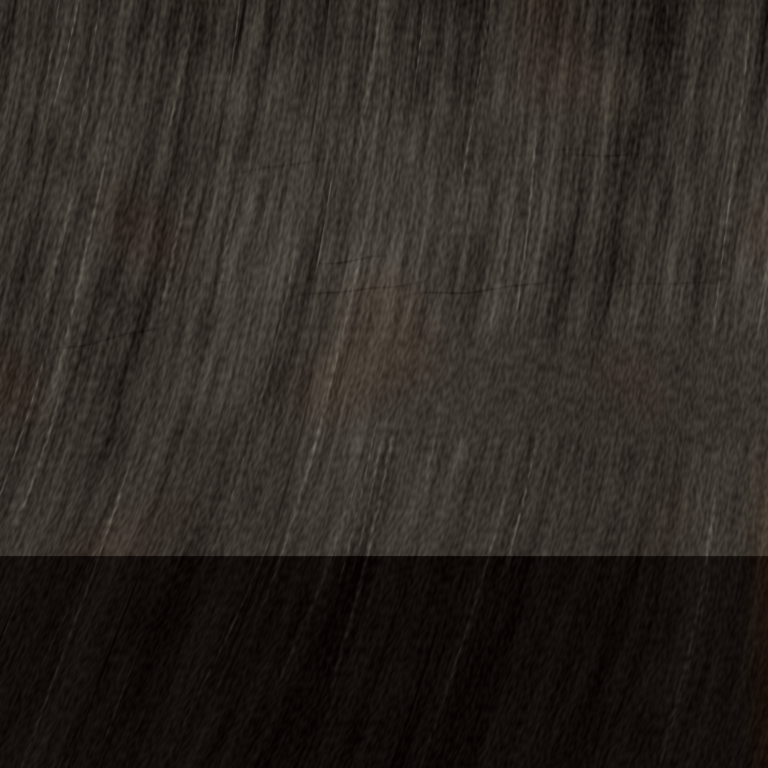
Reproduce this texture procedurally as a three.js fragment shader.

```glsl
// Brushed dark fibres that sweep down to the left, cut by a hard shadow line.
// Gradient noise is stretched along a curved flow coordinate; loops add
// single glossy strands and faint creases, and a worn patch blurs the fibres.
varying vec2 vUv;

const vec3 SHADOW_COLOR = vec3(0.07, 0.05, 0.04);
const vec3 LIGHT_COLOR = vec3(0.31, 0.29, 0.26);
const vec3 WARM_SHIFT = vec3(0.026, 0.004, -0.008);
const float SHADOW_LINE = 0.276;     // height of the hard edge
const float LIT_TONE = 0.61;         // mean tone above the edge
const float SHADED_TONE = 0.02;      // mean tone below it
const float SHADED_CONTRAST = 0.55;
const float LEAN = 0.44;             // sideways slope at the bottom
const float STRAIGHTEN = 0.14;       // loss of slope towards the top
const vec2 BAND_FREQ = vec2(10.0, 1.1);
const vec2 LOCK_FREQ = vec2(42.0, 2.4);
const vec2 FIBRE_FREQ = vec2(165.0, 13.0);
const vec2 GRAIN_FREQ = vec2(225.0, 95.0);
const int STRAND_COUNT = 44;
const int CREASE_COUNT = 12;

vec2 hash2(vec2 p) {
  vec3 q = fract(p.xyx * vec3(0.1031, 0.1030, 0.0973));
  q += dot(q, q.yzx + 33.33);
  return fract((q.xx + q.yz) * q.zy);
}

vec2 gradientAt(vec2 cell) {
  float angle = 6.2832 * hash2(cell).x;
  return vec2(cos(angle), sin(angle));
}

float gradientNoise(vec2 p) {
  vec2 i = floor(p);
  vec2 f = p - i;
  vec2 w = f * f * f * (f * (f * 6.0 - 15.0) + 10.0);
  vec2 e = vec2(1.0, 0.0);
  float low = mix(dot(gradientAt(i), f), dot(gradientAt(i + e), f - e), w.x);
  float high = mix(dot(gradientAt(i + e.yx), f - e.yx),
                   dot(gradientAt(i + 1.0), f - 1.0), w.x);
  return mix(low, high, w.y);
}

// Across-fibre coordinate in x, height in y
vec2 flowSpace(vec2 p) {
  float sweep = LEAN * p.y - STRAIGHTEN * p.y * p.y;
  float bend = 0.022 * gradientNoise(p * vec2(2.5, 1.8) + 7.0);
  return vec2(p.x - sweep * (1.12 - 0.45 * p.x) + bend, p.y);
}

// Thin tapered strands, mostly glossy, some dark
float strands(vec2 flow) {
  float sum = 0.0;
  for (int i = 0; i < STRAND_COUNT; i++) {
    float id = float(i);
    vec2 place = hash2(vec2(id, 3.7));
    vec2 shape = hash2(vec2(id, 19.1));
    vec2 look = hash2(vec2(id, 41.3));
    float along = flow.y - place.y;
    float across = flow.x - mix(-0.3, 0.95, place.x) - along * 0.12 * (shape.x - 0.5);
    float width = mix(0.0013, 0.0036, look.x * look.x);
    float reach = mix(0.10, 0.36, shape.y);
    float taper = 1.0 - smoothstep(0.4 * reach, reach, abs(along));
    float strength = look.y < 0.25 ? -0.30 : mix(0.12, 0.46, look.y);
    sum += strength * taper * exp(-across * across / (width * width));
  }
  return sum;
}

// Short dark lines that run nearly level over the lit part
float creases(vec2 p) {
  float sum = 0.0;
  float wobble = 0.008 * gradientNoise(p * 14.0);
  for (int i = 0; i < CREASE_COUNT; i++) {
    vec2 place = hash2(vec2(float(i), 67.9));
    vec2 shape = hash2(vec2(float(i), 83.3));
    vec2 d = p - vec2(place.x, mix(0.52, 0.92, place.y));
    float slope = mix(0.25, -0.02, place.x);
    float reach = mix(0.04, 0.13, shape.x);
    float line = (d.y - slope * d.x + wobble) / 0.0018;
    sum += shape.y * exp(-line * line) * (1.0 - smoothstep(0.3 * reach, reach, abs(d.x)));
  }
  return sum;
}

// Worn area on the right with ragged borders
float wornPatch(vec2 p) {
  vec2 q = p + 0.025 * vec2(gradientNoise(p * 11.0), gradientNoise(p * 13.0 + 5.0));
  float rows = smoothstep(0.415, 0.435, q.y) * (1.0 - smoothstep(0.54, 0.61, q.y));
  return rows * smoothstep(0.44, 0.53, q.x);
}

void main() {
  vec2 flow = flowSpace(vUv);
  float lit = smoothstep(SHADOW_LINE - 0.001, SHADOW_LINE + 0.001, vUv.y);
  float worn = wornPatch(vUv);

  // Fibre relief, from broad bands to fine grain
  float relief = 0.26 * gradientNoise(flow * BAND_FREQ)
               + 0.38 * gradientNoise(flow * LOCK_FREQ + 13.0)
               + 0.36 * gradientNoise(flow * FIBRE_FREQ + 29.0);
  float grain = gradientNoise(flow * GRAIN_FREQ + 47.0);
  float glint = strands(flow) * (0.85 + 0.9 * grain);
  float calm = mix(0.65, 1.1, smoothstep(0.25, 0.6, vUv.y));
  relief = (relief * calm + glint) * (1.0 - 0.8 * worn) + 0.34 * grain;
  relief += 0.16 * worn * gradientNoise(vUv * 55.0);

  // Light above the line, deep shade below it
  float cloud = gradientNoise(vUv * vec2(3.0, 2.2) + 3.0);
  float litTone = LIT_TONE + relief + 0.16 * cloud - 0.22 * creases(vUv)
                - 0.14 * smoothstep(0.85, 1.0, vUv.y);
  float middle = (vUv.x - 0.5) / 0.25;
  float shadedTone = SHADED_TONE + SHADED_CONTRAST * relief - 0.09 * exp(-middle * middle);
  float tone = max(mix(shadedTone, litTone, lit), -0.17);

  // Brownish stains, strongest at the right border
  float stain = smoothstep(0.1, 0.5, gradientNoise(vUv * 5.0 + 21.0));
  float border = smoothstep(0.96, 1.0, vUv.x) * (1.0 - smoothstep(0.3, 0.5, vUv.y));
  vec3 color = mix(SHADOW_COLOR, LIGHT_COLOR, tone);
  color += WARM_SHIFT * (0.7 * stain * lit + border);
  gl_FragColor = vec4(max(color, 0.0), 1.0);
}
```
